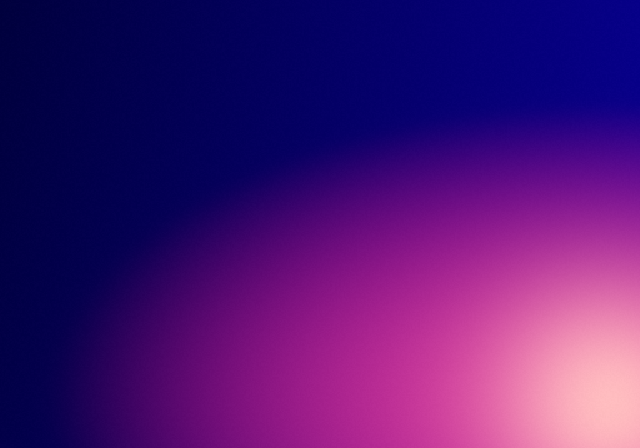
This background is drawn by a Shadertoy shader. Its source:

```glsl
// A deep navy-to-indigo backdrop lit by a warm glow near the lower right corner.
// A wide elliptical magenta halo and a round pink core are blended over a
// linear gradient, then finished with fine hashed grain.

// Layout, in units of canvas width
const vec2 CANVAS = vec2(1.0, 0.7);
const vec2 GLOW_CENTER = vec2(0.957, 0.069);
const vec2 HALO_RADII = vec2(0.88, 0.469);
const float CORE_RADIUS = 0.182;

// Colours
const vec3 NAVY = vec3(0.0, 0.0, 0.24);
const vec3 INDIGO = vec3(0.025, 0.0, 0.535);
const vec3 MAGENTA = vec3(0.87, 0.25, 0.62);
const vec3 BLUSH = vec3(1.0, 0.74, 0.75);

// Finish
const vec3 HALO_FALLOFF = vec3(1.0, 2.2, 1.3); // per-channel fade exponents
const float EDGE_SOFTNESS = 0.003;
const float GRAIN_CELLS = 512.0;
const float GRAIN_AMOUNT = 0.012;

float hash(vec2 cell) {
    vec3 q = fract(cell.xyx * 0.1031);
    q += dot(q, q.yzx + 33.33);
    return fract((q.x + q.y) * q.z);
}

// Blue gradient, brighter to the right and slightly toward the bottom
vec3 backdrop(vec2 uv) {
    float t = clamp(uv.x + 0.16 * (1.0 - uv.y) * (1.0 - uv.x), 0.0, 1.0);
    return mix(NAVY, INDIGO, t);
}

// Quadratic elliptical falloff with a rounded outer edge
float haloStrength(vec2 offset) {
    vec2 q = offset / HALO_RADII;
    float a = 1.0 - dot(q, q);
    return clamp(0.5 * (a + sqrt(a * a + EDGE_SOFTNESS)), 0.0, 1.0);
}

// Gaussian falloff around the centre
float coreStrength(vec2 offset) {
    return exp(-dot(offset, offset) / (CORE_RADIUS * CORE_RADIUS));
}

void mainImage(out vec4 fragColor, in vec2 fragCoord) {
    vec2 uv = fragCoord / iResolution.xy;
    vec2 p = uv * CANVAS;
    vec2 offset = p - GLOW_CENTER;

    // Layers, back to front
    vec3 color = backdrop(uv);
    color = mix(color, MAGENTA, pow(vec3(haloStrength(offset)), HALO_FALLOFF));
    color = mix(color, BLUSH, coreStrength(offset));

    // Grain, also hides banding
    color += (hash(floor(p * GRAIN_CELLS)) - 0.5) * GRAIN_AMOUNT;

    fragColor = vec4(clamp(color, 0.0, 1.0), 1.0);
}
```
